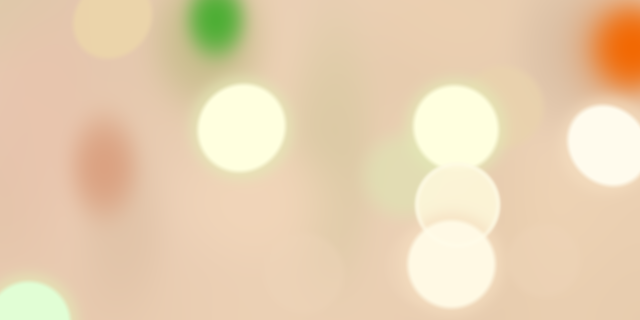
A WebGL 2 fragment shader for this background:

```glsl
#version 300 es
precision highp float;
uniform vec2 u_resolution;
out vec4 fragColor;

float hash(vec2 p) {
  vec3 q = fract(vec3(p.xyx) * 0.1031);
  q += dot(q, q.yzx + 33.33);
  return fract((q.x + q.y) * q.z);
}

float noise(vec2 p) {
  vec2 cell = floor(p), f = fract(p);
  f = f * f * (3.0 - 2.0 * f);
  return mix(mix(hash(cell), hash(cell + vec2(1, 0)), f.x),
             mix(hash(cell + vec2(0, 1)), hash(cell + vec2(1, 1)), f.x), f.y);
}

// Out-of-focus stain with a flat centre and a wide soft border
vec3 stain(vec3 base, vec2 p, vec2 center, vec2 size, vec3 tint, float amount) {
  vec2 q = (p - center) / size;
  float d2 = dot(q, q);
  return mix(base, tint, amount * exp(-d2 * (0.5 + 0.5 * d2)));
}

// Lens disc; tilt stretches it along a diagonal
vec3 disc(vec3 base, vec2 p, vec2 center, float radius, float tilt,
          float blur, vec3 tint, float amount) {
  vec2 q = p - center;
  float d = sqrt(dot(q, q) + 2.0 * tilt * q.x * q.y) - radius;
  return mix(base, tint, amount * (1.0 - smoothstep(-blur, blur, d)));
}

// Bright lens disc with a pale halo
vec3 lamp(vec3 base, vec2 p, vec2 center, float radius, float tilt, vec3 tint, vec3 halo, float amount) {
  float d = max(length(p - center) - radius, 0.0);
  base = mix(base, halo, 0.6 * exp(-d * d / 0.0012));
  return disc(base, p, center, radius, tilt, 0.011, tint, amount);
}

void main() {
  // The canvas spans two units across and one unit up
  vec2 p = gl_FragCoord.xy / u_resolution * vec2(2.0, 1.0);

  // Warm backdrop with slow drifts of tone
  vec3 color = mix(vec3(0.905, 0.785, 0.685), vec3(0.918, 0.812, 0.70), smoothstep(0.0, 1.0, p.x));
  color += 0.03 * (noise(p * vec2(4.0, 2.5) + 7.0) - 0.5);
  color.b += 0.02 * (noise(p * 3.0 + 21.0) - 0.5);
  color = stain(color, p, vec2(0.02, 1.0), vec2(0.18, 0.2), vec3(0.86, 0.79, 0.66), 0.7);
  color = stain(color, p, vec2(0.12, 0.62), vec2(0.16, 0.35), vec3(0.91, 0.765, 0.675), 0.7);
  color = stain(color, p, vec2(0.38, 0.3), vec2(0.13, 0.26), vec3(0.87, 0.755, 0.645), 0.7);
  color = stain(color, p, vec2(1.04, 0.55), vec2(0.13, 0.4), vec3(0.845, 0.785, 0.63), 0.75);
  color = stain(color, p, vec2(0.8, 0.37), vec2(0.24, 0.18), vec3(0.95, 0.84, 0.725), 0.75);
  color = stain(color, p, vec2(1.44, 0.92), vec2(0.24, 0.15), vec3(0.925, 0.815, 0.695), 0.7);
  color = stain(color, p, vec2(1.78, 0.84), vec2(0.16, 0.24), vec3(0.845, 0.74, 0.635), 0.8);

  // Coloured stains
  color = stain(color, p, vec2(0.325, 0.48), vec2(0.10, 0.15), vec3(0.85, 0.61, 0.48), 0.85);
  color = stain(color, p, vec2(0.65, 0.88), vec2(0.16, 0.21), vec3(0.74, 0.72, 0.50), 0.75);
  color = stain(color, p, vec2(0.675, 0.94), vec2(0.085, 0.11), vec3(0.28, 0.68, 0.19), 0.95);
  color = stain(color, p, vec2(1.94, 0.85), vec2(0.15, 0.18), vec3(0.88, 0.59, 0.38), 0.7);
  color = stain(color, p, vec2(1.98, 0.85), vec2(0.12, 0.125), vec3(0.95, 0.41, 0.01), 1.0);

  // Faint discs
  for (int i = 0; i < 3; i++) {
    float k = float(i);
    vec2 center = vec2(0.95 + 0.375 * k, 0.145 + 0.02 * k);
    color = disc(color, p, center, 0.125 - 0.006 * k, 0.0, 0.016, vec3(0.935, 0.835, 0.725), 0.4);
  }
  color = disc(color, p, vec2(0.352, 0.94), 0.122, -0.12, 0.013, vec3(0.925, 0.835, 0.665), 0.9);
  color = disc(color, p, vec2(1.57, 0.665), 0.128, 0.0, 0.018, vec3(0.915, 0.825, 0.675), 0.8);
  color = disc(color, p, vec2(1.265, 0.45), 0.125, 0.0, 0.05, vec3(0.875, 0.88, 0.70), 0.75);

  // Bright lamps, the overlapping column last
  vec3 greenHalo = vec3(0.89, 0.91, 0.71), warmHalo = vec3(0.96, 0.87, 0.75);
  color = lamp(color, p, vec2(0.09, -0.01), 0.13, 0.0, vec3(0.88, 1.0, 0.84), greenHalo, 0.97);
  color = lamp(color, p, vec2(0.755, 0.60), 0.137, -0.05, vec3(1.0, 1.0, 0.875), greenHalo, 1.0);
  color = lamp(color, p, vec2(1.90, 0.545), 0.125, 0.13, vec3(1.0, 0.985, 0.93), warmHalo, 1.0);
  color = lamp(color, p, vec2(1.425, 0.60), 0.133, 0.04, vec3(1.0, 1.0, 0.875), greenHalo, 1.0);
  color = disc(color, p, vec2(1.43, 0.36), 0.131, 0.0, 0.009, vec3(0.99, 0.965, 0.85), 0.92);
  color = lamp(color, p, vec2(1.411, 0.174), 0.137, 0.0, vec3(1.0, 0.98, 0.90), warmHalo, 0.97);
  // Lens rim where the column overlaps
  float rim = (length(p - vec2(1.43, 0.36)) - 0.127) / 0.008;
  color = mix(color, vec3(1.0, 0.99, 0.92), 0.5 * exp(-rim * rim));

  fragColor = vec4(clamp(color, 0.0, 1.0), 1.0);
}
```
